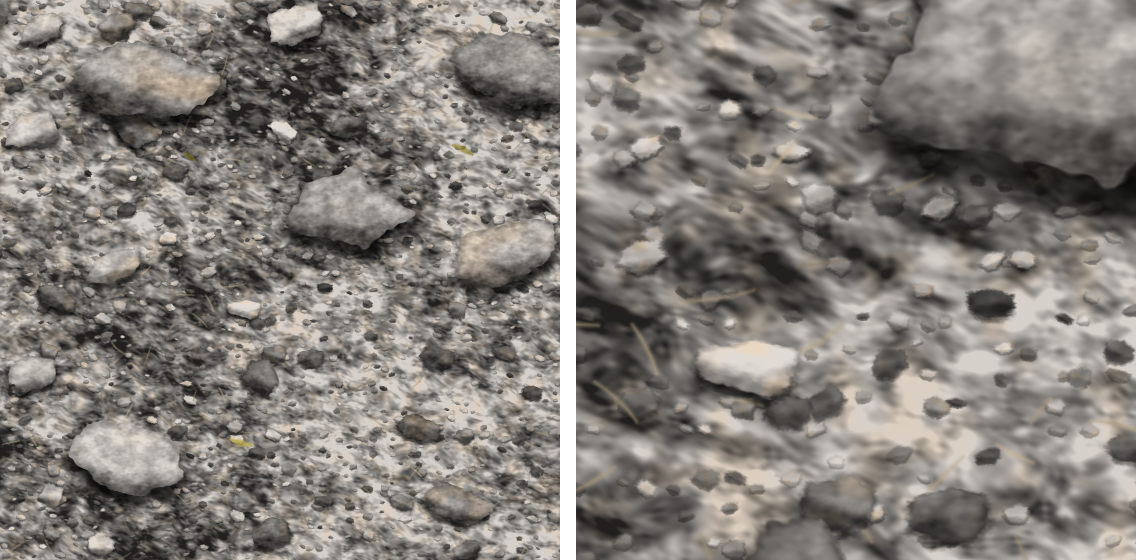
Left, the full canvas; right, a detail of the centre.
Give the GLSL for this texture, as a WebGL 2 fragment shader.

```glsl
#version 300 es
precision highp float;
// Stony grey soil: matted grit, pebbles, dry straw and half-buried rocks lit from above.
uniform vec2 u_resolution;
out vec4 fragColor;

const vec3 WARM_GREY = vec3(1.0, 0.972, 0.945);
const vec3 TAN_STAIN = vec3(1.07, 0.95, 0.81);
const vec3 STRAW = vec3(0.70, 0.63, 0.51);
const vec3 LEAF = vec3(0.66, 0.60, 0.22);

vec4 hash4(vec2 cell, float seed) {
  vec4 p = fract((cell.xyxy + seed * 17.3) * vec4(0.1031, 0.1030, 0.0973, 0.1099));
  p += dot(p, p.wzxy + 33.33);
  return fract((p.xxyz + p.yzzw) * p.zywx);
}

mat2 rotation(float angle) {
  float c = cos(angle), s = sin(angle);
  return mat2(c, s, -s, c);
}

float noise(vec2 p) {
  vec2 i = floor(p), f = fract(p);
  f = f * f * (3.0 - 2.0 * f);
  float low = mix(hash4(i, 0.0).x, hash4(i + vec2(1, 0), 0.0).x, f.x);
  float high = mix(hash4(i + vec2(0, 1), 0.0).x, hash4(i + vec2(1, 1), 0.0).x, f.x);
  return mix(low, high, f.y);
}

float fbm(vec2 p) {
  float sum = 0.0, weight = 0.46;
  for (int i = 0; i < 3; i++) {
    sum += weight * noise(p);
    p = rotation(0.35) * p * 2.03 + 11.7;
    weight *= 0.7;
  }
  return sum;
}

// Distance to an irregular convex outline of about unit radius.
float rockOutline(vec2 p, vec2 id, float seed) {
  float d = -1.0;
  for (int i = 0; i < 7; i++) {
    vec4 h = hash4(id + float(i) * 3.7, seed);
    float angle = (float(i) + 0.6 * h.x) * 6.2832 / 7.0;
    d = max(d, dot(p, vec2(cos(angle), sin(angle))) - mix(0.72, 1.0, h.y));
  }
  return d;
}

// Matted ground: short slanted clumps over broad light and dark patches.
vec3 soil(vec2 uv) {
  vec2 p = vec2(uv.x, uv.y + 0.18 * uv.x);
  p += 0.012 * vec2(noise(uv * 30.0), noise(uv * 30.0 + 40.0));
  float clumps = fbm(p * vec2(40.0, 66.0)) - 0.5;
  float patches = fbm(uv * vec2(3.5, 5.0) + 3.0) - 0.5;
  float tone = 0.50 + 1.12 * clumps + 0.85 * patches;
  float stain = smoothstep(0.5, 0.9, noise(uv * 55.0 + 9.0));
  return clamp(tone, 0.13, 0.84) * mix(WARM_GREY, TAN_STAIN, 0.4 * stain);
}

// One scattered layer of rocks; tones gives the darkest and lightest stone.
vec3 addRocks(vec3 col, vec2 uv, float cells, float density, vec2 tones, float shade,
              float seed, float blur) {
  vec2 grid = uv * cells, base = floor(grid);
  for (int y = 1; y >= -1; y--) {
    for (int x = -1; x <= 1; x++) {
      vec2 id = base + vec2(x, y);
      vec4 place = hash4(id, seed);
      vec4 look = hash4(id, seed + 5.0);
      if (place.x > density) continue;
      float radius = mix(0.26, 0.52, place.w * place.w);
      vec2 p = (grid - id - 0.5 - 0.5 * (place.yz - 0.5)) / radius;
      if (dot(p, p) > 4.0) continue;
      vec2 q = rotation(0.9 * (look.x - 0.4)) * p;
      q.y /= mix(0.5, 0.8, look.y);

      // Contact shadow below, then the worn edge.
      float wear = 0.15 * (noise(q * 4.0 + id * 5.0) - 0.5) + 0.08 * (noise(q * 11.0 + id) - 0.5);
      float below = rockOutline(q + vec2(0.0, 0.24), id, seed) + wear;
      col *= 1.0 - shade * smoothstep(0.2, -0.12, below);
      float d = rockOutline(q, id, seed) + wear;
      float soft = blur * cells / radius;
      float cover = smoothstep(soft, -soft, d);

      // Bright upper face, dim lower face, mottled surface.
      float ridge = q.y + 0.35 * (look.z - 0.3) + 0.5 * (look.w - 0.5) * q.x + wear;
      float light = mix(1.0 - 0.7 * shade, 1.06, smoothstep(-0.45, 0.1, ridge));
      light *= mix(1.0 - 0.3 * shade, 1.0, smoothstep(0.0, -0.18, d));
      float mottle = fbm(uv * vec2(48.0, 70.0) + id * 7.0) - 0.5;
      float tone = mix(tones.x, tones.y, look.z) * light + 0.45 * mottle;
      float stain = smoothstep(0.4, 0.8, noise(q * 1.6 + id * 3.0)) * look.w;
      vec3 rock = clamp(tone, 0.13, 0.88) * mix(WARM_GREY, TAN_STAIN, 0.75 * stain);
      col = mix(col, rock, cover);
    }
  }
  return col;
}

// Short bent dry stalks, with a rare broad leaf scrap.
vec3 addStraw(vec3 col, vec2 uv, float cells, float density, float seed, float blur) {
  vec2 grid = uv * cells, base = floor(grid);
  for (int k = 0; k < 9; k++) {
    vec2 id = base + vec2(k % 3 - 1, k / 3 - 1);
    vec4 place = hash4(id, seed);
    vec4 look = hash4(id, seed + 5.0);
    if (place.x > density) continue;
    vec2 p = rotation(2.6 * (look.x - 0.5)) * (grid - id - place.yz);
    p.y += 0.7 * (look.y - 0.5) * p.x * p.x;
    float leaf = step(0.98, look.w);
    float halfLength = mix(0.15, 0.42, place.w);
    float width = mix(0.022, 0.11, leaf) * (1.0 - 0.6 * abs(p.x) / halfLength);
    float d = length(vec2(max(abs(p.x) - halfLength, 0.0), p.y)) - max(width, 0.005);
    float cover = smoothstep(blur * cells, -blur * cells, d);
    vec3 stalk = mix(STRAW, LEAF, leaf) * mix(0.7, 1.15, look.z);
    col = mix(col, stalk, 0.7 * cover);
  }
  return col;
}

void main() {
  vec2 uv = gl_FragCoord.xy / u_resolution.y;
  float blur = max(0.0022, 0.7 / u_resolution.y);
  vec3 col = soil(uv);
  col = addRocks(col, uv, 62.0, 0.30, vec2(0.30, 0.76), 0.28, 1.0, blur);
  col = addRocks(col, uv, 34.0, 0.26, vec2(0.27, 0.78), 0.4, 2.0, blur);
  col = addStraw(col, uv, 19.0, 0.5, 3.0, blur);
  col = addRocks(col, uv, 15.0, 0.17, vec2(0.32, 0.84), 0.55, 4.0, blur);
  col = addRocks(col, uv, 7.0, 0.18, vec2(0.34, 0.80), 0.65, 6.0, blur);
  col = addRocks(col, uv, 2.7, 0.42, vec2(0.46, 0.76), 0.7, 8.0, blur);
  fragColor = vec4(clamp(col, 0.0, 1.0), 1.0);
}
```
